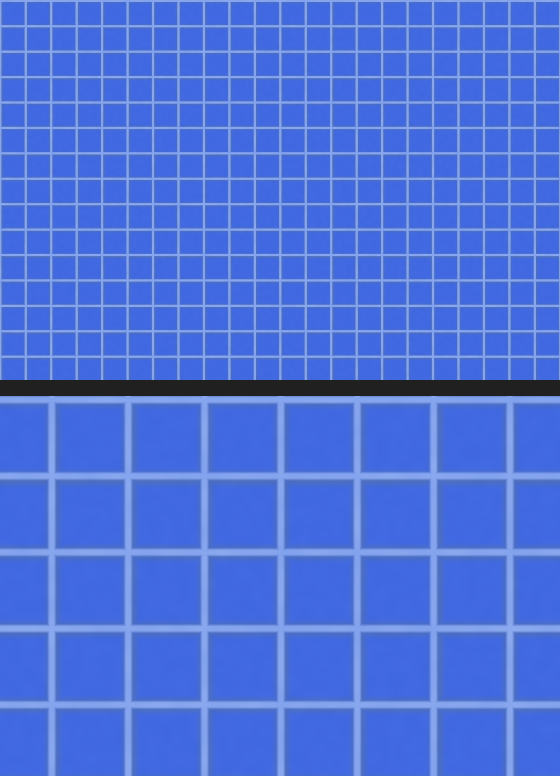
Top: the whole. Bottom: its middle third, enlarged.
Write a WebGL 2 fragment shader that draws this pattern.

```glsl
#version 300 es
precision highp float;
// Royal blue sheet ruled with a square grid of soft, pale grey-blue lines.

uniform vec2 u_resolution;
out vec4 fragColor;

const vec2 REPEATS = vec2(22.0, 14.95);      // cells across and down
const vec2 GRID_OFFSET = vec2(0.012, 0.033); // first line, in cells from the top left
const vec3 SHEET_BLUE = vec3(0.255, 0.410, 0.882);
const vec3 LINE_LIGHT = vec3(0.225, 0.215, 0.185); // brightness added by a line
const vec3 GREY_TINT = vec3(0.045, 0.022, -0.135); // colour bleed around a line
const float LINE_HALF_WIDTH = 0.045;
const float BLEED_HALF_WIDTH = 0.088;

float hash(float n) {
    return fract(sin(n * 127.1) * 4375.85);
}

vec2 gradientAt(vec2 cell) {
    float angle = 6.28319 * hash(dot(cell, vec2(1.0, 5.37)));
    return vec2(cos(angle), sin(angle));
}

float gradientNoise(vec2 p) {
    vec2 i = floor(p), f = fract(p);
    vec2 w = f * f * f * (f * (f * 6.0 - 15.0) + 10.0);
    vec2 e = vec2(0.0, 1.0);
    float low = mix(dot(gradientAt(i), f),
                    dot(gradientAt(i + e.yx), f - e.yx), w.x);
    float high = mix(dot(gradientAt(i + e.xy), f - e.xy),
                     dot(gradientAt(i + e.yy), f - e.yy), w.x);
    return mix(low, high, w.y);
}

// Soft band around zero, half strength at halfWidth.
float band(float dist, float halfWidth, float softness) {
    return 1.0 - smoothstep(halfWidth - softness, halfWidth + softness, abs(dist));
}

// Line brightness (x) and colour bleed (y) along one axis, in cells.
vec2 ruling(float coord, float pixel, float seed) {
    float index = floor(coord + 0.5);
    float dist = coord - index;
    float shift = 0.012 + 0.04 * (hash(index + seed) - 0.5);
    float light = band(dist, LINE_HALF_WIDTH, max(0.024, 0.5 * pixel));
    float bleed = band(dist - shift, BLEED_HALF_WIDTH, max(0.06, 0.5 * pixel));
    return vec2(light, bleed);
}

void main() {
    vec2 uv = gl_FragCoord.xy / u_resolution;
    vec2 grid = vec2(uv.x, 1.0 - uv.y) * REPEATS - GRID_OFFSET;
    vec2 pixel = REPEATS / u_resolution;

    // Both sets of lines, merged so crossings do not double up
    vec2 lines = max(ruling(grid.x, pixel.x, 3.0), ruling(grid.y, pixel.y, 41.0));

    // Faint mottling of the sheet and slight unevenness of the lines
    float mottle = gradientNoise(grid * 5.0);
    float wear = 1.0 + 0.12 * gradientNoise(grid * 2.3 + 17.0);

    vec3 color = SHEET_BLUE + 0.010 * mottle;
    color += GREY_TINT * lines.y * wear;
    color += LINE_LIGHT * lines.x * wear;
    fragColor = vec4(clamp(color, 0.0, 1.0), 1.0);
}
```
